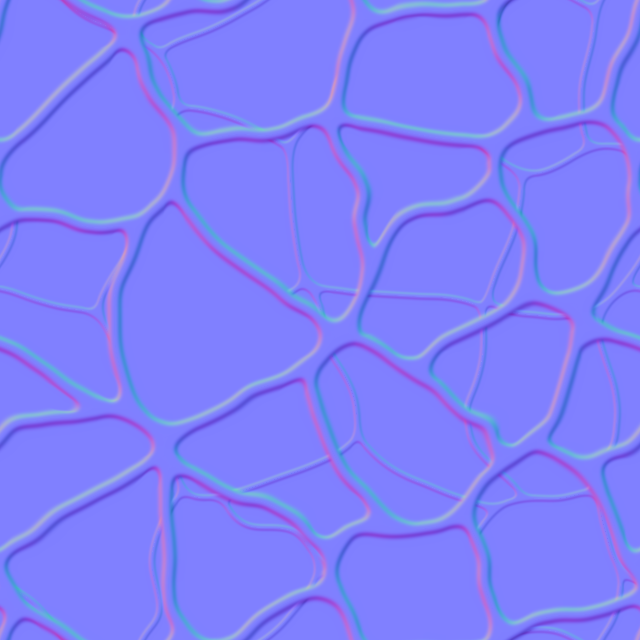
Write a WebGL 1 fragment shader that draws this texture map.

```glsl
precision highp float;

uniform vec2 u_resolution;

const vec2 VEIN_GRID = vec2(4.0, 5.0);   // sites per canvas, wide grooves
const vec2 CRACK_GRID = vec2(4.0, 4.0);  // sites per canvas, thin grooves
const float VEIN_TILT = 0.46;
const float CRACK_TILT = 0.26;
const float SLOPE_SHADE = 0.4;           // loss of blue on tilted walls

vec2 hash2(vec2 p, float seed) {
  vec2 q = vec2(dot(p, vec2(127.1, 311.7)), dot(p, vec2(269.5, 183.3)));
  return fract(sin(q + seed * 17.3) * 43758.5);
}

float smoothMin(float a, float b, float k) {
  float h = max(k - abs(a - b), 0.0) / k;
  return min(a, b) - h * h * k * 0.25;
}

// Tiling value noise with two channels in -1..1
vec2 noise2(vec2 p, float period, float seed) {
  vec2 q = p * period;
  vec2 i = floor(q);
  vec2 f = fract(q);
  f = f * f * f * (f * (f * 6.0 - 15.0) + 10.0);
  vec2 a = hash2(mod(i, period), seed);
  vec2 b = hash2(mod(i + vec2(1.0, 0.0), period), seed);
  vec2 c = hash2(mod(i + vec2(0.0, 1.0), period), seed);
  vec2 d = hash2(mod(i + vec2(1.0, 1.0), period), seed);
  return mix(mix(a, b, f.x), mix(c, d, f.x), f.y) * 2.0 - 1.0;
}

vec2 warp(vec2 p, float coarse, float fine, float seed) {
  return p + coarse * noise2(p, 6.0, seed) + fine * noise2(p, 14.0, seed + 1.0);
}

// Offset from p to the jittered site of a lattice cell
vec2 siteOffset(vec2 p, vec2 cell, vec2 grid, float seed) {
  vec2 jitter = 0.5 + 0.88 * (hash2(mod(cell, grid), seed) - 0.5);
  return (cell + jitter) / grid - p;
}

// x: rounded distance to the cell border, y: random value of the cell
vec2 cellBorder(vec2 p, vec2 grid, float rounding, float seed) {
  vec2 base = floor(p * grid);
  vec2 nearCell = base;
  vec2 nearOffset = vec2(9.0);
  for (int j = -1; j <= 1; j++) {
    for (int i = -1; i <= 1; i++) {
      vec2 cell = base + vec2(float(i), float(j));
      vec2 o = siteOffset(p, cell, grid, seed);
      if (dot(o, o) < dot(nearOffset, nearOffset)) {
        nearOffset = o;
        nearCell = cell;
      }
    }
  }
  float border = 1.0;
  for (int j = -2; j <= 2; j++) {
    for (int i = -2; i <= 2; i++) {
      if (i == 0 && j == 0) continue;
      vec2 o = siteOffset(p, nearCell + vec2(float(i), float(j)), grid, seed);
      float d = dot(0.5 * (o + nearOffset), normalize(o - nearOffset));
      border = smoothMin(border, d, rounding);
    }
  }
  return vec2(border, hash2(mod(nearCell, grid), seed + 5.0).x);
}

// x: vein distance, y: crack distance, z: random value of the vein cell
vec3 grooves(vec2 p) {
  vec2 vein = cellBorder(warp(p, 0.032, 0.011, 3.0), VEIN_GRID, 0.035, 1.0);
  vec2 crack = cellBorder(warp(p, 0.05, 0.005, 8.0), CRACK_GRID, 0.02, 6.0);
  return vec3(vein.x, crack.x, vein.y);
}

// Bell-shaped wall steepness around a distance
float wall(float d, float center, float width) {
  float t = (d - center) / width;
  return exp(-t * t);
}

void main() {
  vec2 p = gl_FragCoord.xy / min(u_resolution.x, u_resolution.y);

  // Distance gradients by finite differences
  float e = 0.001;
  vec3 g = grooves(p);
  vec3 gx = (grooves(p + vec2(e, 0.0)) - g) / e;
  vec3 gy = (grooves(p + vec2(0.0, e)) - g) / e;
  vec2 veinGrad = vec2(gx.x, gy.x);
  vec2 crackGrad = vec2(gx.y, gy.y);

  // Dividing by the gradient keeps every wall equally wide
  float veinSteep = max(length(veinGrad), 0.5);
  float crackSteep = max(length(crackGrad), 0.5);
  float veinDist = g.x / veinSteep;
  float crackDist = g.y / crackSteep;

  // Cracks cross only some cells and vanish inside the veins
  float crackShown = step(0.25, g.z) * smoothstep(0.005, 0.012, veinDist);
  vec2 tilt = VEIN_TILT * wall(veinDist, 0.0085, 0.0045) * veinGrad / veinSteep;
  tilt += CRACK_TILT * crackShown * wall(crackDist, 0.0038, 0.0025) * crackGrad / crackSteep;

  // Tangent-space normal with green pointing down
  float amount = min(length(tilt), 0.9);
  float up = sqrt(1.0 - amount * amount) - SLOPE_SHADE * amount;
  gl_FragColor = vec4(vec3(-tilt.x, tilt.y, up) * 0.5 + 0.5, 1.0);
}
```
